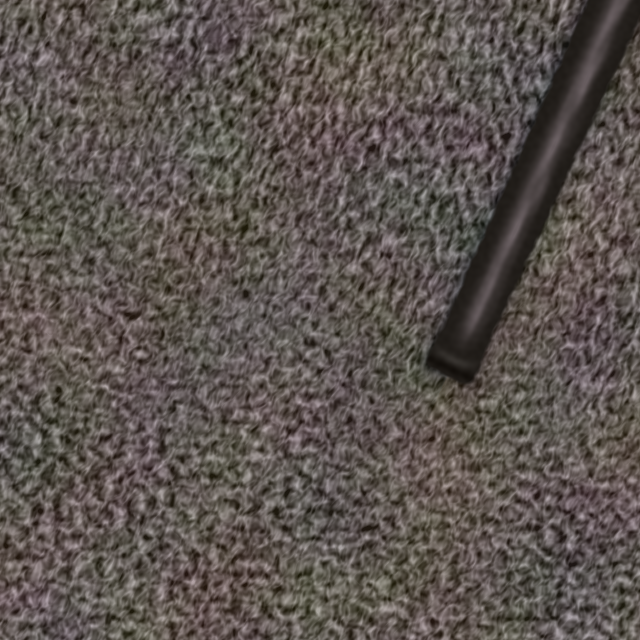
Reproduce this texture procedurally as a WebGL 2 fragment shader.

```glsl
#version 300 es
precision highp float;
// Brown-grey woven pile with a dark, glossy rod lying across its upper right.
// The pile sums warped gradient noise with curled ridges and slow tints;
// the rod is a rounded box distance in axis-aligned coordinates.

#define GRAIN 72.0                      // tufts across the canvas
#define CONTRAST 0.78                   // tuft light-dark swing
#define CURL 0.005                      // bending of the strands
#define LEAN 0.28                       // slant of upright strands
#define PILE_DARK vec3(0.12, 0.09, 0.055)
#define PILE_LIGHT vec3(0.68, 0.645, 0.645)
#define ROD_DARK vec3(0.125, 0.11, 0.095)
#define ROD_SHEEN vec3(0.41, 0.37, 0.38)
#define ROD_TIP vec2(0.699, 0.413)
#define ROD_AXIS vec2(0.414, 0.910)
#define ROD_RADIUS 0.037
#define EDGE 0.0035                     // softness of the rod outline

uniform vec2 u_resolution;
out vec4 fragColor;

float hash(vec2 p) {
    vec3 q = fract(p.xyx * vec3(0.1031, 0.1030, 0.0973));
    q += dot(q, q.yzx + 33.33);
    return fract((q.x + q.y) * q.z);
}

float cornerSlope(vec2 cell, vec2 offset) {
    float angle = 6.2832 * hash(cell);
    return dot(vec2(cos(angle), sin(angle)), offset);
}

float gradientNoise(vec2 p) {
    vec2 i = floor(p), f = fract(p);
    vec2 w = f * f * f * (f * (f * 6.0 - 15.0) + 10.0);
    vec2 e = vec2(1.0, 0.0);
    float low = mix(cornerSlope(i, f), cornerSlope(i + e, f - e), w.x);
    float high = mix(cornerSlope(i + e.yx, f - e.yx),
                     cornerSlope(i + 1.0, f - 1.0), w.x);
    return mix(low, high, w.y);
}

// Height of the tufts, roughly centred on zero
float pileHeight(vec2 p) {
    vec2 bend = vec2(gradientNoise(p * 45.0 + 11.0), gradientNoise(p * 45.0 + 73.0));
    vec2 q = p + CURL * bend;
    vec2 slanted = vec2(q.x - LEAN * q.y, q.y);
    float upright = gradientNoise(slanted * GRAIN * vec2(1.2, 0.68) + 40.0);
    float squat = gradientNoise(q * GRAIN * vec2(0.85, 1.0) + 150.0);
    float region = p.y + 0.35 * (p.x - 0.5) + 0.4 * gradientNoise(p * 4.0 + 5.0);
    float tufts = mix(squat, upright, smoothstep(0.25, 0.75, region));
    float curls = 0.13 - abs(gradientNoise(slanted * GRAIN * vec2(1.1, 0.75) + 260.0));
    float fibres = gradientNoise(slanted * GRAIN * vec2(2.3, 1.7) + 90.0);
    return 0.9 * tufts + 0.6 * curls + 0.45 * fibres;
}

vec3 pileColour(vec2 p) {
    float patches = gradientNoise(p * 6.0 + 31.0) + 0.6 * gradientNoise(p * 17.0 + 8.0);
    float shade = 0.475 + CONTRAST * pileHeight(p) + 0.09 * patches;
    vec3 colour = mix(PILE_DARK, PILE_LIGHT, clamp(shade, 0.0, 1.0));
    // Slow drift between green, violet and warm casts
    float violet = gradientNoise(p * 7.0 + 52.0) + 0.5 * gradientNoise(p * 24.0 + 19.0);
    float warm = gradientNoise(p * 5.0 + 87.0);
    return colour + 0.03 * violet * vec3(0.7, -0.7, 1.0)
                  + 0.025 * warm * vec3(1.0, 0.1, -1.0);
}

// Position on the rod: x across it, y along it from the tip
vec2 rodCoords(vec2 p) {
    vec2 d = p - ROD_TIP;
    return vec2(d.x * ROD_AXIS.y - d.y * ROD_AXIS.x, dot(d, ROD_AXIS));
}

float rodRadius(float along) {
    float foot = 1.0 - smoothstep(0.035, 0.065, along);
    return ROD_RADIUS + 0.009 * along + 0.003 * foot;
}

float rodDistance(vec2 r) {
    const float corner = 0.014;
    vec2 d = vec2(abs(r.x) - rodRadius(r.y), -r.y) + corner;
    return length(max(d, 0.0)) + min(max(d.x, d.y), 0.0) - corner;
}

vec3 rodColour(vec2 r) {
    float side = r.x / rodRadius(r.y);
    float streaks = gradientNoise(r * vec2(60.0, 14.0) + 7.0);
    float sheen = exp(-pow((side - 0.04 - 0.15 * streaks) / 0.36, 2.0));
    sheen *= smoothstep(0.03, 0.11, r.y) * (0.85 + 0.5 * streaks);
    // Dull collar and a dark groove on the foot
    float collar = exp(-pow((r.y - 0.026 - 0.008 * side * side) / 0.007, 2.0));
    float groove = exp(-pow((r.y - 0.012) / 0.007, 2.0));
    vec3 colour = mix(ROD_DARK, ROD_SHEEN, clamp(sheen, 0.0, 1.0));
    colour += 0.09 * collar * (1.0 - side * side) - 0.05 * groove;
    return colour + 0.02 * gradientNoise(r * 90.0 + 3.0);
}

void main() {
    vec2 p = gl_FragCoord.xy / u_resolution;
    vec2 r = rodCoords(p);
    float d = rodDistance(r);

    // Contact shadow, with a cool cast left of the rod
    vec3 colour = pileColour(p);
    colour *= 1.0 - 0.35 * exp(-max(d, 0.0) / 0.009);
    float cool = exp(-max(d, 0.0) / 0.05) * step(r.x, 0.0);
    colour += 0.02 * cool * vec3(-1.0, 0.0, 1.0);

    float ragged = d + 0.004 * gradientNoise(p * 55.0 + 14.0);
    colour = mix(rodColour(r), colour, smoothstep(-EDGE, EDGE, ragged));
    fragColor = vec4(clamp(colour, 0.0, 1.0), 1.0);
}
```
